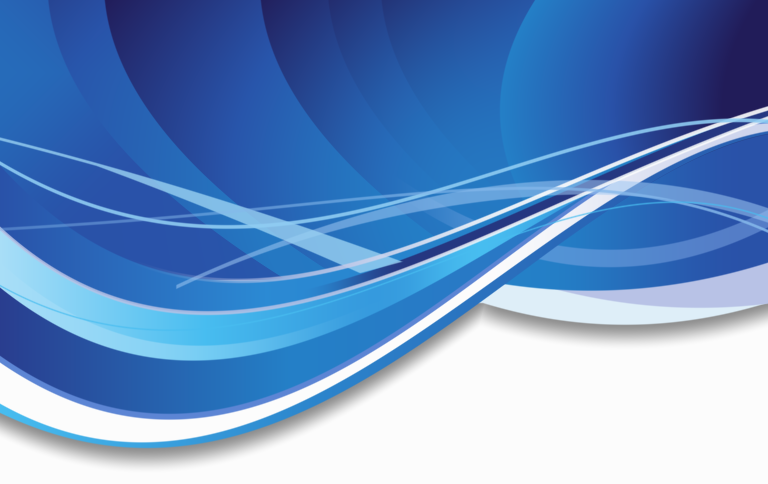
Reproduce this background procedurally as a WebGL 2 fragment shader.

```glsl
#version 300 es
precision highp float;
// Glossy blue waves sweeping over a white page, with soft shadows below them.
// Each edge is a smooth polynomial wave; layers are painted from back to front,
// then translucent ribbons and fine light lines cross over the top.
uniform vec2 u_resolution;
out vec4 fragColor;

const float ASPECT = 1.59;
const vec3 NAVY = vec3(0.13, 0.11, 0.35);
const vec3 ROYAL = vec3(0.16, 0.32, 0.66);
const vec3 AZURE = vec3(0.14, 0.50, 0.78);
const vec3 CYAN = vec3(0.28, 0.74, 0.94);
const vec3 ICE = vec3(0.66, 0.87, 0.97);
const vec3 LILAC = vec3(0.72, 0.76, 0.90);
const vec3 WHITE = vec3(0.99);

// Quartic through five heights evenly spaced across the canvas
float wave(float x, float a, float b, float c, float d, float e) {
  float t = 4.0 * x / ASPECT;
  float d2 = a - 2.0 * b + c;
  float d3 = d - 3.0 * c + 3.0 * b - a;
  float d4 = e - 4.0 * d + 6.0 * c - 4.0 * b + a;
  return a + t * (b - a + (t - 1.0) / 2.0 * (d2 + (t - 2.0) / 3.0 * (d3 + (t - 3.0) / 4.0 * d4)));
}

float bowl(float x, float center, float base, float bend) {
  return base + bend * (x - center) * (x - center);
}

// Smooth coverage of the side where v exceeds edge
float above(float v, float edge, float soft) {
  return smoothstep(-soft, soft, v - edge);
}

float stripe(float v, float center, float halfWidth, float soft) {
  return 1.0 - above(abs(v - center), halfWidth, soft);
}

vec3 ramp(float t, vec3 a, vec3 b, vec3 c) {
  t = clamp(t, 0.0, 1.0) * 2.0;
  return t < 1.0 ? mix(a, b, t) : mix(b, c, t - 1.0);
}

float shadow(float drop) {
  return 0.62 * (1.0 - smoothstep(-0.005, 0.055, drop));
}

// Overlapping curved sheets behind the waves
vec3 backdrop(vec2 p, float px) {
  float down = 1.0 - p.y;
  float lean = p.x - 0.1 * down - 1.3 * down * down;
  vec3 col = mix(ROYAL, AZURE, 0.55 * smoothstep(0.5, 0.0, abs(down - 0.15) + p.x));
  for (int i = 0; i < 5; i++) {
    float k = float(i);
    float edge = i < 2 ? 0.10 + 0.117 * k : 0.54 + 0.14 * (k - 2.0) - 0.03 * step(3.5, k);
    float light = 1.15 * down + 1.1 * (lean - edge) + (i == 0 ? 0.3 : 0.0);
    vec3 sheet = ramp(light * 1.05, NAVY, ROYAL, AZURE);
    float strength = i == 0 ? 0.8 : (i > 2 ? 0.5 : 1.0);
    col = mix(col, sheet, strength * above(lean, edge, px));
  }
  float glow = exp(-9.0 * dot(p - vec2(0.98, 0.60), p - vec2(0.98, 0.60)));
  col = mix(col, AZURE, 0.8 * glow);
  float rightEdge = bowl(p.y, 0.772, 1.035, 1.4);
  vec3 rightSheet = ramp((p.x - rightEdge) / 0.46, AZURE, ROYAL, NAVY);
  return mix(col, rightSheet, above(p.x, rightEdge, px));
}

void main() {
  vec2 p = gl_FragCoord.xy / u_resolution * vec2(ASPECT, 1.0);
  float x = p.x, y = p.y, px = 1.0 / u_resolution.y;

  // Wave edges from the lowest to the highest
  float hem = wave(x, 0.147, 0.081, 0.240, 0.520, 0.723);
  float whiteLow = wave(x, 0.166, 0.095, 0.265, 0.540, 0.729);
  float whiteTop = wave(x, 0.251, 0.135, 0.288, 0.571, 0.745);
  float trim = wave(x, 0.265, 0.147, 0.300, 0.580, 0.747);
  float iceLow = wave(x, 0.406, 0.255, 0.362, 0.586, 0.752);
  float iceTop = wave(x, 0.458, 0.286, 0.383, 0.590, 0.752);
  float crest = wave(x, 0.528, 0.354, 0.427, 0.592, 0.756);
  float ridge = wave(x, 0.658, 0.427, 0.472, 0.627, 0.776);

  // Page, shadows and the panel at the right
  float panelX = max(x, 1.0);
  float panelLow = bowl(panelX, 1.294, 0.329, 0.52);
  float shade = max(shadow(hem - y), shadow(panelLow - y) * smoothstep(0.9, 1.04, x));
  vec3 col = mix(WHITE, vec3(0.28), shade);
  col = mix(col, mix(vec3(0.84, 0.92, 0.97), WHITE, 0.2), above(y, panelLow, px));
  col = mix(col, LILAC, above(y, bowl(panelX, 1.449, 0.364, 0.43), px) * step(1.15, x));
  vec3 rear = mix(backdrop(p, px), mix(AZURE, ROYAL, smoothstep(1.1, 1.55, x)), 1.0 - above(y, hem, px));
  col = mix(col, rear, above(y, bowl(panelX, 1.222, 0.3995, 0.427), px));
  float swoosh = stripe(y, bowl(x, 1.263, 0.466, 0.77), 0.018, px);
  col = mix(col, vec3(0.50, 0.66, 0.90), 0.5 * swoosh * smoothstep(0.8, 1.05, x));

  // Main wave, each layer covering the one below it
  float under = 1.0 - above(y, ridge, px);
  vec3 body = ramp(x / 1.2, vec3(0.16, 0.24, 0.56), AZURE, vec3(0.17, 0.46, 0.77));
  vec3 ribbon = ramp(x / 0.85, ICE, CYAN, vec3(0.18, 0.55, 0.84));
  ribbon = mix(ribbon, CYAN, exp(-pow((x - 1.0) / 0.16, 2.0)));
  vec3 upper = ramp(x / 1.1, ROYAL, vec3(0.17, 0.54, 0.83), AZURE);
  vec3 main_ = ramp(x / 1.3, CYAN, vec3(0.17, 0.52, 0.80), vec3(0.16, 0.38, 0.70));
  main_ = mix(main_, mix(WHITE, LILAC, smoothstep(0.95, 1.6, x) * 0.7), above(y, whiteLow, px));
  main_ = mix(main_, vec3(0.36, 0.52, 0.83), above(y, whiteTop, px));
  main_ = mix(main_, body, above(y, trim, px));
  main_ = mix(main_, mix(ribbon, ICE, 0.55 * smoothstep(0.8, 0.3, x)), above(y, iceLow, px));
  main_ = mix(main_, ribbon, above(y, iceTop, px));
  main_ = mix(main_, upper, above(y, crest, px));
  float groove = stripe(y, crest + 0.012, 0.011, px) * smoothstep(0.62, 0.85, x);
  main_ = mix(main_, mix(NAVY, ROYAL, 0.5), groove);
  col = mix(col, main_, under * above(y, hem, px));

  // Translucent ribbon and diagonal streak
  float band = stripe(y, wave(x, 0.19, 0.422, 0.559, 0.613, 0.555), 0.004 + 0.011 * smoothstep(0.4, 1.1, x), px);
  col = mix(col, vec3(0.62, 0.78, 0.95), 0.55 * band * above(x, 0.365, px));
  float streakTop = 0.716 - 0.25 * x - 0.07 * x * x;
  float streak = above(y, streakTop - 0.006 - 0.09 * max(x - 0.2, 0.0), px) * (1.0 - above(y, streakTop, px));
  col = mix(col, vec3(0.60, 0.82, 0.95), 0.8 * streak * above(y, 0.439 + 0.27 * (x - 0.758), px));

  // Fine light lines
  vec3 edgeLight = mix(LILAC, WHITE, smoothstep(0.6, 1.1, x));
  col = mix(col, edgeLight, 0.85 * stripe(y, crest, 0.004, px));
  col = mix(col, edgeLight, 0.9 * stripe(y, ridge, 0.0045, px) * smoothstep(0.25, 0.7, x));
  col = mix(col, vec3(0.56, 0.80, 0.95), 0.9 * stripe(y, wave(x, 0.663, 0.534, 0.576, 0.694, 0.749), 0.0038, px));
  col = mix(col, vec3(0.52, 0.72, 0.92), (0.4 + 0.3 * x) * stripe(y, wave(x, 0.526, 0.555, 0.594, 0.609, 0.522), 0.003, px));
  col = mix(col, CYAN, 0.75 * stripe(y, wave(x, 0.410, 0.319, 0.414, 0.553, 0.549), 0.0015, px));
  fragColor = vec4(col, 1.0);
}
```
